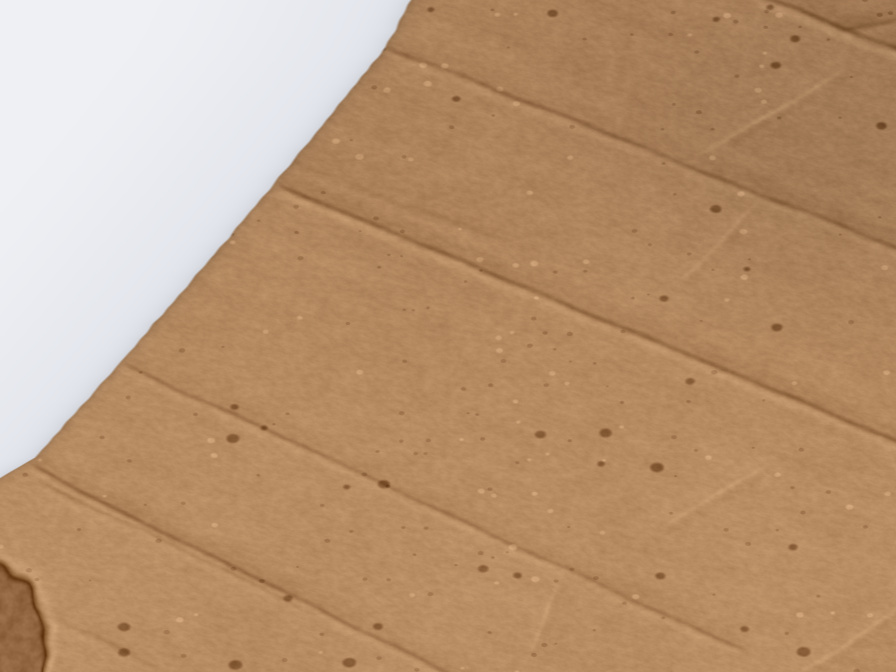
This texture is drawn by a Shadertoy shader. Its source:

```glsl
// Creased brown cardboard with a slanted cut edge, lying on a pale table.

float hash(vec2 p) {
    vec3 q = fract(p.xyx * vec3(0.1031, 0.103, 0.0973));
    q += dot(q, q.yzx + 33.33);
    return fract((q.x + q.y) * q.z);
}

vec2 gradient(vec2 cell) {
    float angle = 6.2832 * hash(cell);
    return vec2(cos(angle), sin(angle));
}

// Gradient noise, roughly -0.7 to 0.7
float noise(vec2 p) {
    vec2 i = floor(p), f = fract(p);
    vec2 u = f * f * f * (f * (f * 6.0 - 15.0) + 10.0);
    vec2 e = vec2(0.0, 1.0);
    return mix(mix(dot(gradient(i), f), dot(gradient(i + e.yx), f - e.yx), u.x),
               mix(dot(gradient(i + e), f - e), dot(gradient(i + e.yy), f - e.yy), u.x), u.y);
}

float fbm(vec2 p) {
    float sum = 0.0, amp = 1.0;
    for (int i = 0; i < 3; i++) {
        sum += amp * noise(p);
        p = p * 2.03 + 17.0;
        amp *= 0.6;
    }
    return sum;
}

// Pressed fold from a to b: dark groove, lit lip below, soft shade above
float crease(vec2 p, vec2 a, vec2 b, float width) {
    vec2 dir = normalize(b - a);
    float along = dot(p - a, dir);
    float d = dot(p - a, vec2(-dir.y, dir.x)) + 0.005 * noise(vec2(along * 9.0, a.y * 40.0));
    float ends = smoothstep(-0.01, 0.02, along) * smoothstep(0.03, -0.03, along - length(b - a));
    float groove = exp(-d * d / (width * width));
    float lip = exp(-pow((d + 2.4 * width) / (1.6 * width), 2.0));
    float shade = exp(-pow((d - 3.0 * width) / (3.0 * width), 2.0));
    float wear = 0.85 + 0.5 * noise(vec2(along * 14.0, a.x * 31.0));
    return ends * wear * (0.35 * lip - groove - 0.25 * shade);
}

// Scattered flecks of fibre, one chance per cell
float flecks(vec2 p, float density, float chance) {
    vec2 cell = floor(p * density);
    vec2 offset = fract(p * density) - 0.25 - 0.5 * vec2(hash(cell + 3.1), hash(cell + 8.7));
    float size = 0.06 + 0.1 * hash(cell + 5.3);
    float dist = length(offset * vec2(0.7, 1.0));
    return step(hash(cell), chance) * smoothstep(size + 0.07, size - 0.05, dist);
}

// Horizontal position of the cut edge at height y
float cutEdge(float y) {
    float t = y - 0.319;
    return 0.052 + 0.909 * t - 0.09 * t * abs(t)
         - 0.25 * max(y - 0.93, 0.0) - 0.8 * max(-t, 0.0);
}

vec3 cardboard(vec2 p) {
    vec3 color = mix(vec3(0.722, 0.552, 0.388), vec3(0.672, 0.508, 0.355), smoothstep(0.2, 1.0, p.y));
    color *= 1.0 - 0.07 * smoothstep(0.5, 0.0, length((p - vec2(1.28, 0.8)) * vec2(0.8, 1.2)));

    // Pulp grain and corrugation bands
    vec2 grain = vec2(p.x - 0.25 * p.y, p.y + 0.25 * p.x);
    float across = p.y + 0.42 * p.x;
    float tone = 0.035 * fbm(grain * vec2(65.0, 130.0));
    tone += 0.022 * fbm(grain * vec2(18.0, 32.0)) + 0.018 * noise(p * 4.0);
    tone += 0.022 * noise(vec2(p.x * 2.0, across * 34.0)) * smoothstep(0.5, 0.95, across);

    // Main folds
    tone += 0.11 * crease(p, vec2(0.573, 0.931), vec2(1.4, 0.607), 0.0042);
    tone += 0.14 * crease(p, vec2(0.411, 0.726), vec2(1.4, 0.317), 0.0042);
    tone += 0.10 * crease(p, vec2(0.182, 0.458), vec2(1.1, 0.036), 0.0038);
    tone += 0.13 * crease(p, vec2(0.043, 0.309), vec2(0.7, -0.018), 0.0038);
    tone += 0.07 * crease(p, vec2(0.06, 0.283), vec2(0.45, 0.094), 0.0035);
    tone += 0.16 * crease(p, vec2(1.13, 1.006), vec2(1.4, 0.905), 0.0045);
    tone += 0.05 * crease(p, vec2(0.0, 0.118), vec2(0.25, 0.0), 0.004);
    tone += 0.04 * crease(p, vec2(0.43, 0.762), vec2(0.75, 0.64), 0.006);

    // Faint cross wrinkles
    tone -= 0.06 * crease(p, vec2(1.04, 0.77), vec2(1.25, 0.892), 0.004);
    tone -= 0.04 * crease(p, vec2(1.01, 0.58), vec2(1.12, 0.69), 0.004);
    tone -= 0.04 * crease(p, vec2(0.99, 0.22), vec2(1.14, 0.31), 0.004);
    tone -= 0.05 * crease(p, vec2(1.19, 0.0), vec2(1.36, 0.105), 0.004);
    tone -= 0.04 * crease(p, vec2(0.79, 0.03), vec2(0.83, 0.13), 0.004);
    tone += 0.08 * crease(p, vec2(1.25, 0.955), vec2(1.4, 0.985), 0.004);

    tone -= 0.2 * flecks(p, 24.0, 0.05) + 0.09 * flecks(p + 3.7, 52.0, 0.06);
    tone += 0.09 * flecks(p + 7.3, 38.0, 0.05);
    return color + tone * vec3(1.0, 0.98, 0.9);
}

void mainImage(out vec4 fragColor, in vec2 fragCoord) {
    vec2 p = fragCoord / iResolution.y;
    float soft = 1.5 / iResolution.y;

    // Signed distance inside the cut, slightly ragged
    float inside = (p.x - cutEdge(p.y)) * 0.74 + 0.003 * noise(vec2(p.y * 55.0, 2.0));

    // Table with a soft shadow near the board
    vec3 table = mix(vec3(0.895, 0.905, 0.93), vec3(0.935, 0.94, 0.955), smoothstep(0.0, 0.3, -inside));
    table -= 0.07 * exp(min(inside, 0.0) * 70.0);

    vec3 board = cardboard(p);
    board *= 1.0 - 0.14 * exp(-max(inside, 0.0) * 150.0);

    // Torn flap in the lower left corner
    vec2 q = (p - vec2(-0.012, 0.045)) / vec2(0.08, 0.112);
    float tear = (length(q) - 1.0) * 0.08 + 0.012 * noise(p * 28.0);
    vec3 flap = vec3(0.57, 0.40, 0.255) + 0.07 * fbm(p * 45.0);
    board = mix(board, flap, smoothstep(soft, -soft, tear));
    board -= 0.2 * exp(-pow(tear / 0.005, 2.0));
    board += 0.05 * exp(-pow((tear - 0.012) / 0.006, 2.0));

    vec3 color = mix(table, board, smoothstep(-soft, soft, inside));
    fragColor = vec4(clamp(color, 0.0, 1.0), 1.0);
}
```
